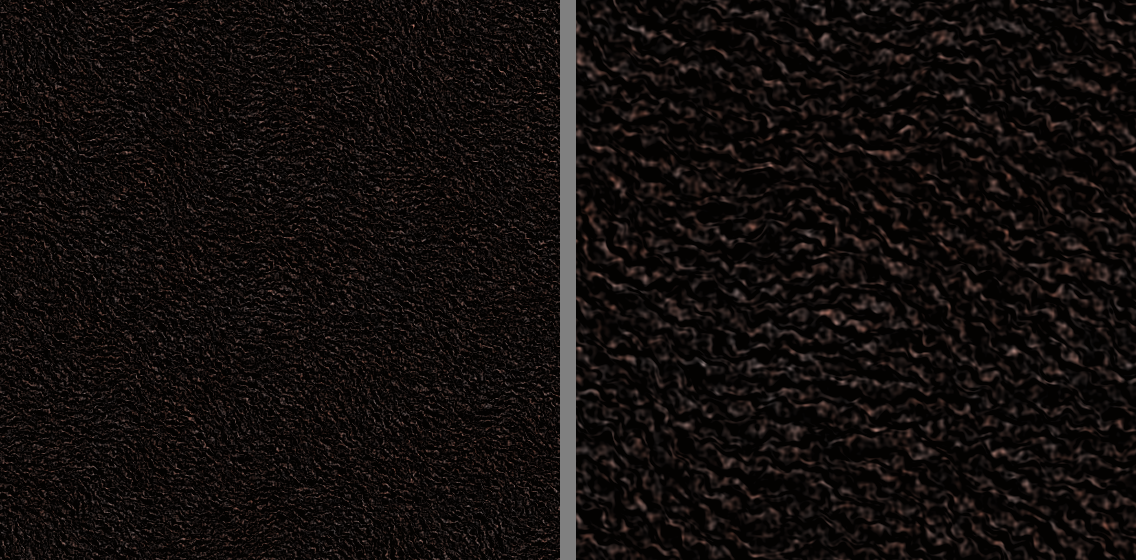
Left: the whole. Right: its middle third, enlarged.
Reproduce this texture procedurally as a Shadertoy shader.

```glsl
// Dark brown leather with a short, hair-like grain that drifts down to the right.
// Oriented wave packets (sparse Gabor noise) follow a slow flow field and form short
// kinked creases; gradient noise crumbles their ridges and a tone curve colours them.

#define CREASE_SCALE   88.0   // packet cells per canvas height
#define FINE_SCALE    185.0   // same for the thin secondary creases
#define SPECKLE_SCALE 255.0
#define FLOW_ANGLE    -0.50   // mean direction in radians
#define FLOW_SWING      1.6   // wandering of the direction
#define PACKET_JITTER   0.9   // range of tilt between single packets
#define PACKET_SIZE vec2(0.66, 0.40)  // spread along and across, in cells
#define KINK          0.0016  // sideways wobble of the creases
#define CREASE_AMOUNT   0.68
#define FINE_AMOUNT     0.44
#define BROWN vec3(1.0, 0.74, 0.68)
#define FLOOR_COLOUR vec3(0.012, 0.006, 0.005)

const float TAU = 6.2831853;

// Integer hash: three random values in 0..1 per lattice cell
vec3 hash3(vec2 cell, int seed) {
    uvec3 v = uvec3(ivec3(ivec2(cell), seed) + 4096);
    v = v * 1664525u + 1013904223u;
    v.x += v.y * v.z;  v.y += v.z * v.x;  v.z += v.x * v.y;
    v ^= v >> 16u;
    v.x += v.y * v.z;  v.y += v.z * v.x;  v.z += v.x * v.y;
    return vec3(v >> 8u) / 16777216.0;
}

float cornerSlope(vec2 cell, vec2 offset, int seed) {
    float a = TAU * hash3(cell, seed).x;
    return dot(vec2(cos(a), sin(a)), offset);
}

// Gradient noise, scaled to roughly unit deviation
float gradientNoise(vec2 p, int seed) {
    vec2 i = floor(p), f = p - i;
    vec2 u = f * f * f * (f * (f * 6.0 - 15.0) + 10.0);
    vec2 e = vec2(1.0, 0.0);
    float low = mix(cornerSlope(i, f, seed),
                    cornerSlope(i + e, f - e, seed), u.x);
    float high = mix(cornerSlope(i + e.yx, f - e.yx, seed),
                     cornerSlope(i + e.xx, f - e.xx, seed), u.x);
    return 4.5 * mix(low, high, u.y);
}

// Sum of oriented, individually tilted wave packets, scaled to unit deviation
float creases(vec2 p, vec2 along, int seed) {
    const int PACKETS = 2;
    vec2 home = floor(p);
    vec2 across = vec2(-along.y, along.x);
    float sum = 0.0;
    for (int y = -2; y <= 2; y++)
    for (int x = -2; x <= 2; x++)
    for (int k = 0; k < PACKETS; k++) {
        vec2 cell = home + vec2(x, y);
        vec3 rnd = hash3(cell, seed + k);
        vec2 d = p - cell - rnd.xy;
        vec2 q = vec2(dot(d, along), dot(d, across));
        float tilt = PACKET_JITTER * (fract(rnd.z * 61.0) - 0.5);
        q += tilt * vec2(q.y, -q.x);
        vec2 s = q / PACKET_SIZE;
        sum += exp(-0.5 * dot(s, s)) * cos(TAU * (q.y + rnd.z));
    }
    float variance = 0.25 * TAU * float(PACKETS) * PACKET_SIZE.x * PACKET_SIZE.y;
    return sum / sqrt(variance);
}

void mainImage(out vec4 fragColor, in vec2 fragCoord) {
    vec2 uv = fragCoord / iResolution.y;

    // Flow field: broad drift plus smaller swirls
    float swing = 0.16 * gradientNoise(uv * 4.3 + 0.37, 11)
                + 0.12 * gradientNoise(uv * 14.0, 12);
    float angle = FLOW_ANGLE + FLOW_SWING * swing;
    vec2 along = vec2(cos(angle), sin(angle));

    // Kinks make the creases jagged
    vec2 bent = uv + KINK * vec2(gradientNoise(uv * 95.0, 13),
                                 gradientNoise(uv * 95.0, 14));

    // Relief: speckle crumbles the ridges and leaves the hollows smooth
    float crease = creases(bent * CREASE_SCALE, along, 21);
    float speckleAmount = mix(0.28, 0.80, smoothstep(-0.8, 1.2, crease));
    float relief = CREASE_AMOUNT * crease
                 + FINE_AMOUNT * creases(bent * FINE_SCALE, along, 31)
                 + speckleAmount * gradientNoise(uv * SPECKLE_SCALE, 41)
                 + 0.08 * gradientNoise(uv * 32.0, 42);

    // Tone curve: nearly black hollows, sparse light ridges
    float tone = max(0.043 + 0.088 * relief + 0.010 * relief * relief, 0.0);

    // Slight drift between reddish and greyish brown
    float warmth = 0.06 * gradientNoise(uv * 90.0, 51)
                 + 0.03 * gradientNoise(uv * 8.0, 52);
    vec3 tint = BROWN * vec3(1.0, 1.0 - warmth, 1.0 - 1.5 * warmth);
    fragColor = vec4(max(tone * tint, FLOOR_COLOUR), 1.0);
}
```
